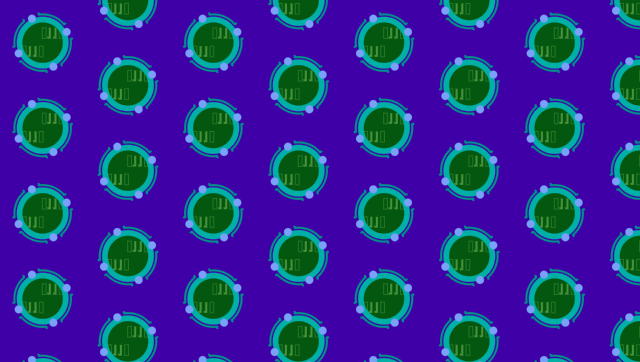
This pattern is drawn by a Shadertoy shader. Its source:

```glsl
// Staggered columns of round circuit badges on a violet ground.
// Each badge is a green disc with bar marks, a teal ring, and four nodes and
// outer traces made by folding the angle into quarter turns.

const float COLUMNS = 7.5;             // cells across the canvas width
const float QUARTER = 1.57079633;
const float NODE_ANGLE = 0.42;         // direction of the first node
const float DISC_RADIUS = 0.237;
const float RING_RADIUS = 0.304;
const float TRACE_RADIUS = 0.331;
const float TRACE_HALF_ANGLE = 0.49;

const vec3 VIOLET = vec3(0.25, 0.00, 0.66);
const vec3 DARK_GREEN = vec3(0.01, 0.34, 0.06);
const vec3 LIGHT_GREEN = vec3(0.31, 0.60, 0.25);
const vec3 TEAL = vec3(0.00, 0.69, 0.65);
const vec3 DEEP_TEAL = vec3(0.00, 0.57, 0.54);
const vec3 NODE_BLUE = vec3(0.47, 0.63, 0.97);

// Coverage of a shape from its signed distance.
float fill(float d, float px) {
    return clamp(0.5 - d / px, 0.0, 1.0);
}

float boxDist(vec2 p, vec2 halfSize) {
    vec2 d = abs(p) - halfSize;
    return length(max(d, 0.0)) + min(max(d.x, d.y), 0.0);
}

float segmentDist(vec2 p, vec2 a, vec2 b) {
    vec2 ab = b - a;
    return length(p - a - ab * clamp(dot(p - a, ab) / dot(ab, ab), 0.0, 1.0));
}

vec2 polar(float radius, float angle) {
    return radius * vec2(cos(angle), sin(angle));
}

// Row of four marks: hollow frames at the ends, solid footed bars between.
float markRow(vec2 p, float px) {
    float coverage = 0.0;
    for (int i = 0; i < 4; i++) {
        vec2 q = p - vec2(0.066 * float(i), 0.0);
        if (i == 0 || i == 3) {
            float frame = abs(boxDist(q, vec2(0.022, 0.062))) - 0.005;
            coverage = max(coverage, 0.55 * fill(frame, px));
        } else {
            float bar = boxDist(q, vec2(0.012, 0.062));
            float foot = boxDist(q - vec2(-0.010, -0.052), vec2(0.018, 0.012));
            coverage = max(coverage, 0.9 * fill(min(bar, foot), px));
        }
    }
    return coverage;
}

// Outer trace of one quarter, with both ends turned outward.
float traceDist(vec2 q) {
    q.y = abs(q.y);
    float angle = atan(q.y, q.x);
    float arc = abs(length(q) - TRACE_RADIUS) - 0.012;
    arc = max(arc, (angle - TRACE_HALF_ANGLE) * TRACE_RADIUS);
    vec2 hookStart = polar(TRACE_RADIUS, TRACE_HALF_ANGLE);
    vec2 hookEnd = polar(TRACE_RADIUS + 0.015, TRACE_HALF_ANGLE + 0.015);
    return min(arc, segmentDist(q, hookStart, hookEnd) - 0.013);
}

vec3 badge(vec2 p, vec3 ground, float px) {
    float radius = length(p);
    float turn = atan(p.y, p.x) - NODE_ANGLE;
    vec2 q = polar(radius, mod(turn, QUARTER) - 0.5 * QUARTER);

    // Traces and ring
    vec3 color = mix(ground, DEEP_TEAL, fill(traceDist(q), px));
    color = mix(color, TEAL, fill(radius - RING_RADIUS, px));

    // Disc with its two rows of marks
    float marks = max(markRow(p - vec2(0.018, 0.112), px),
                      markRow(p - vec2(-0.215, -0.103), px));
    vec3 face = mix(DARK_GREEN, LIGHT_GREEN, marks);
    color = mix(color, face, fill(radius - DISC_RADIUS, px));

    // Nodes on the fold lines
    vec2 node = polar(0.308, 0.5 * QUARTER);
    return mix(color, NODE_BLUE, fill(length(vec2(q.x, abs(q.y)) - node) - 0.047, px));
}

void mainImage(out vec4 fragColor, in vec2 fragCoord) {
    float px = COLUMNS / iResolution.x;
    // Cells are laid out from the top edge; odd columns shift by half a cell.
    vec2 p = vec2(fragCoord.x, fragCoord.y - iResolution.y) * px;
    p.y += 0.5 * mod(floor(p.x), 2.0);
    vec2 local = fract(p) - 0.5;
    fragColor = vec4(badge(local, VIOLET, 1.2 * px), 1.0);
}
```
